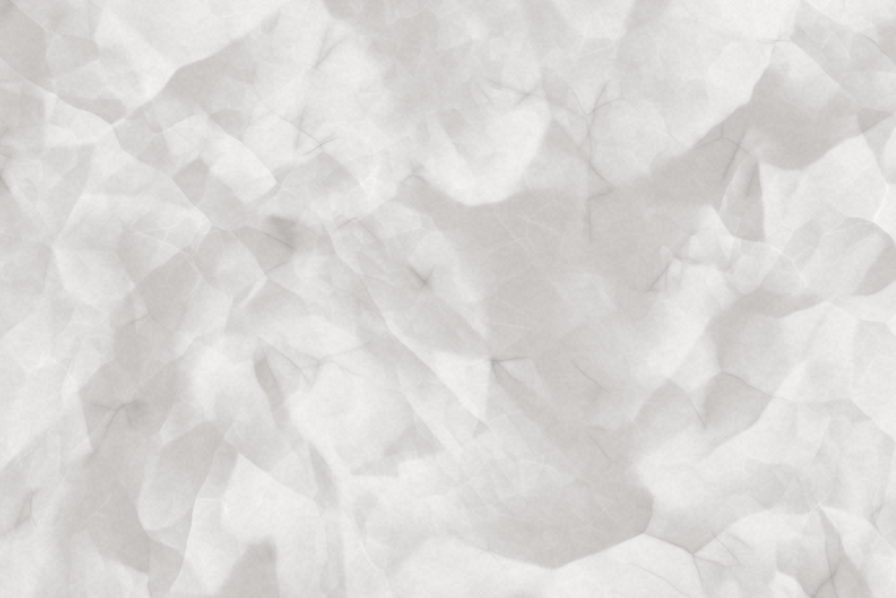
This texture is drawn by a WebGL 2 fragment shader. Its source:

```glsl
#version 300 es
precision highp float;
// Crumpled white paper: angular tilted facets, sharp creases and faint grain.

uniform vec2 u_resolution;
out vec4 fragColor;

vec3 hash3(vec2 cell) {
    vec3 q = fract(vec3(cell.xyx) * vec3(0.1031, 0.1030, 0.0973));
    q += dot(q, q.yxz + 33.33);
    return fract((q.xxy + q.yzz) * q.zyx);
}

float noise(vec2 p) {
    vec2 i = floor(p), f = fract(p);
    f = f * f * (3.0 - 2.0 * f);
    float low = mix(hash3(i).x, hash3(i + vec2(1, 0)).x, f.x);
    float high = mix(hash3(i + vec2(0, 1)).x, hash3(i + vec2(1, 1)).x, f.x);
    return mix(low, high, f.y);
}

vec2 warp(vec2 p) {
    return vec2(noise(p), noise(p + 47.3)) - 0.5;
}

// Facets stretched along an angle: x = shading, y = thin crease line.
vec2 facets(vec2 p, float angle, float scale, float sharpness, float seed) {
    vec2 along = vec2(cos(angle), sin(angle));
    vec2 across = vec2(-along.y, along.x);
    vec2 q = scale * vec2(dot(p, along) * 0.55, dot(p, across)) + seed;
    vec2 home = floor(q);
    float nearest = 9.0, second = 9.0, total = 0.0, shade = 0.0;
    for (int y = -2; y <= 2; y++) {
        for (int x = -2; x <= 2; x++) {
            vec2 cell = home + vec2(x, y);
            vec3 rnd = hash3(cell);
            vec2 d = q - cell - rnd.xy;
            float dist = dot(d, d);
            float weight = exp(-sharpness * dist);
            // Each facet has its own tilt and its own direction of bend
            float turn = 6.2832 * fract(rnd.z * 17.0);
            vec2 bend = vec2(cos(turn), sin(turn));
            shade += weight * (2.3 * rnd.z - 1.15 + 1.5 * dot(d, bend));
            total += weight;
            second = min(second, max(nearest, dist));
            nearest = min(nearest, dist);
        }
    }
    return vec2(shade / max(total, 1e-30), exp(-(second - nearest) / 0.05));
}

void main() {
    vec2 p = gl_FragCoord.xy / u_resolution.y;

    // Turn the folds slowly across the sheet, then fray their edges
    vec2 bent = p + 0.22 * warp(p * 1.7 + 5.0) + 0.035 * warp(p * 6.0 + 21.0);
    vec2 rough = bent + 0.014 * warp(p * 17.0 + 63.0) + 0.004 * warp(p * 50.0);

    // Some regions fold softly, others are crisp and busy
    float crisp = smoothstep(0.25, 0.75, noise(p * 5.0 + 11.0));
    float busy = smoothstep(0.2, 0.8, noise(p * 3.0 + 37.0));

    // Folds from broad to fine, each in its own direction
    vec2 broad = facets(bent, 1.95, 4.0, mix(8.0, 45.0, crisp), 13.0);
    vec2 middle = facets(rough, 0.8, 6.5, mix(45.0, 9.0, crisp), 71.0);
    vec2 small = facets(rough, 2.3, 11.0, mix(12.0, 45.0, busy), 137.0);
    vec2 tiny = facets(rough, 0.95, 19.0, mix(10.0, 40.0, crisp), 211.0);
    vec2 fine = facets(rough, 2.0, 38.0, 22.0, 307.0);
    float relief = 0.046 * broad.x + 0.046 * middle.x
                 + mix(0.018, 0.042, busy) * small.x
                 + mix(0.009, 0.026, busy) * tiny.x
                 + mix(0.004, 0.013, crisp) * fine.x;
    float value = 0.859 + 0.082 * tanh(relief / 0.082);

    // Short broken creases, shadowed in places and catching light in others
    float side = noise(p * 13.0 + 83.0);
    float shadow = smoothstep(0.64, 0.9, side);
    float glint = smoothstep(0.4, 0.1, side);
    value -= shadow * (0.070 * broad.y + 0.075 * middle.y + 0.055 * small.y);
    value += glint * (0.015 * middle.y + 0.030 * small.y + 0.025 * tiny.y);

    // Paper fibres and grain
    value += 0.012 * (noise(p * vec2(70.0, 120.0)) - 0.5);
    value += 0.022 * (noise(p * 230.0) - 0.5);

    // Shaded paper turns slightly warm
    float lit = smoothstep(0.78, 0.92, value);
    vec3 tint = mix(vec3(1.003, 0.990, 0.976), vec3(1.002, 0.999, 0.992), lit);
    fragColor = vec4(clamp(value * tint, 0.0, 1.0), 1.0);
}
```
